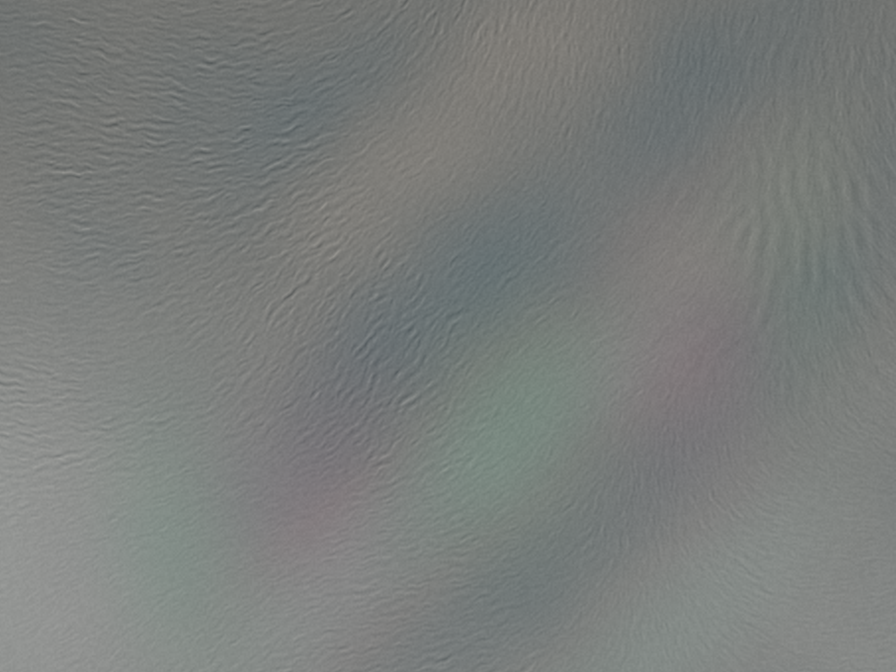
A WebGL 2 fragment shader for this texture:

```glsl
#version 300 es
precision highp float;
// Dim rippled glass: soft grey clouds with faint green, mauve and teal tints.
// Layered sines make the clouds; scattered oriented wavelets, whose direction
// follows a smooth field, make the fine ripples, and cell noise adds grain.
uniform vec2 u_resolution;
out vec4 fragColor;

vec3 hash3(vec2 cell) {
    vec3 q = fract(vec3(cell.xyx) * vec3(0.1031, 0.1030, 0.0973));
    q += dot(q, q.yxz + 33.33);
    return fract((q.xxy + q.yzz) * q.zyx);
}

// Smooth irregular field in about -1..1
float layeredSines(vec2 p) {
    float sum = 0.0, amp = 0.5;
    for (int i = 0; i < 4; i++) {
        sum += amp * sin(p.x + 1.3 * sin(p.y * 0.8 + float(i))) * cos(p.y - 0.7 * sin(p.x));
        p = mat2(0.8, 0.6, -0.6, 0.8) * p * 1.7 + 2.3;
        amp *= 0.55;
    }
    return sum;
}

// Ridge direction: gently rising at left, upright at right, falling at lower right
float ridgeAngle(vec2 p) {
    float lowerRight = smoothstep(0.55, 0.2, p.y) * smoothstep(0.75, 1.2, p.x);
    return 0.2 + 1.05 * p.x * p.x + 0.9 * lowerRight
         + 0.3 * sin(6.0 * p.x - 4.0 * p.y + 0.8) + 0.15 * sin(11.0 * p.y + 5.0 * p.x);
}

// Sum of short wave packets, two per cell, each aligned to the ridge direction
float ripples(vec2 p, float cellSize, float wavelength) {
    vec2 q = p / cellSize, base = floor(q);
    float sum = 0.0;
    for (int k = 0; k < 18; k++) {
        int n = k / 2;
        vec2 cell = base + vec2(n % 3 - 1, n / 3 - 1);
        vec3 rnd = hash3(cell + 71.0 + 137.0 * float(k % 2));
        vec2 center = cell + rnd.xy;
        float angle = ridgeAngle(center * cellSize) + 0.5 * (rnd.z - 0.5);
        vec2 dir = vec2(cos(angle), sin(angle)), d = q - center;
        float along = dot(d, dir), across = dot(d, vec2(-dir.y, dir.x));
        float window = max(0.0, 1.0 - along * along - 2.0 * across * across);
        float bend = 0.06 * sin(5.0 * along + 6.28 * rnd.x);
        float freq = 6.283 * cellSize / wavelength * (0.8 + 0.4 * rnd.y);
        sum += window * window * cos(freq * (across + bend) + 40.0 * rnd.z);
    }
    return sum;
}

float grain(vec2 p) {
    vec2 cell = floor(p), f = fract(p);
    f = f * f * (3.0 - 2.0 * f);
    float low = mix(hash3(cell).x, hash3(cell + vec2(1, 0)).x, f.x);
    float high = mix(hash3(cell + vec2(0, 1)).x, hash3(cell + vec2(1, 1)).x, f.x);
    return mix(low, high, f.y) - 0.5;
}

void main() {
    vec2 p = gl_FragCoord.xy / u_resolution.y;

    // Broad light: dim at the top, brighter toward the lower corners
    float light = 0.499 - 0.05 * p.y;
    light += 0.085 * smoothstep(0.6, 0.0, length((p - vec2(0.0, 0.17)) * vec2(1.0, 0.9)));
    light += 0.03 * smoothstep(0.5, 0.0, length(p - vec2(1.3, 0.05)));

    // Diagonal cloud bands, strongest right of the centre
    float warp = layeredSines(p * 4.0 + 1.7);
    float slant = dot(p, vec2(-0.64, 0.77));
    float bands = -cos(15.3 * slant + 0.5 * warp) * smoothstep(0.25, 0.55, p.x)
                * smoothstep(1.4, 0.95, p.x) * smoothstep(0.48, 0.25, slant);
    float cloud = 0.8 * bands + 0.6 * layeredSines(p * vec2(6.0, 7.0) + vec2(4.0, 0.6));
    light += 0.03 * cloud;

    // Tints: green against mauve along a rising line, warm lights and teal darks
    float tintHeight = max(0.2, 0.38 + 0.45 * (p.x - 0.8));
    float greenness = cos(11.8 * (p.x - 0.76) + 0.6 * warp + 1.5 * (p.y - 0.38))
                    * exp(-pow((p.y - tintHeight) / 0.2, 2.0))
                    * smoothstep(0.0, 0.3, p.x) * smoothstep(1.35, 1.1, p.x);
    float warmth = cloud * smoothstep(0.35, 0.65, p.y) + 0.2 * p.y;
    vec3 color = light + vec3(-0.004, 0.005, -0.003);
    color += greenness * vec3(-0.02, 0.014, -0.004);
    color += max(bands, 0.0) * smoothstep(0.0, -0.12, slant) * vec3(-0.012, 0.006, 0.0);
    color += warmth * vec3(0.015, 0.0, -0.009);
    color += min(cloud, 0.0) * vec3(0.012, -0.002, -0.012);

    // Ripples come and go in patches and widen at the upper right
    float patches = smoothstep(-0.5, 0.6, layeredSines(p * 5.5 + vec2(0.4, 2.9)));
    float upperRight = smoothstep(0.35, 0.0, length((p - vec2(1.2, 0.68)) * vec2(1.0, 0.75)));
    float leftSide = smoothstep(1.0, 0.45, p.x) * smoothstep(0.0, 0.35, p.y);
    float strength = (0.3 + 0.7 * patches) * (0.55 + 0.45 * leftSide);
    float relief = ripples(p, 0.038, 0.0145) * strength * (1.0 - 0.6 * upperRight);
    relief += 0.7 * ripples(p + 0.013, 0.021, 0.0088) * (0.3 + 0.7 * strength);
    relief += 0.65 * upperRight * ripples(p, 0.085, 0.029);
    relief += 0.2 * relief * abs(relief);
    color += 0.02 * relief * vec3(1.06, 1.0, 0.94);

    // Fine grain
    color += 0.026 * grain(p * 340.0) + 0.014 * grain(p * 190.0 + 9.0);
    fragColor = vec4(color, 1.0);
}
```
